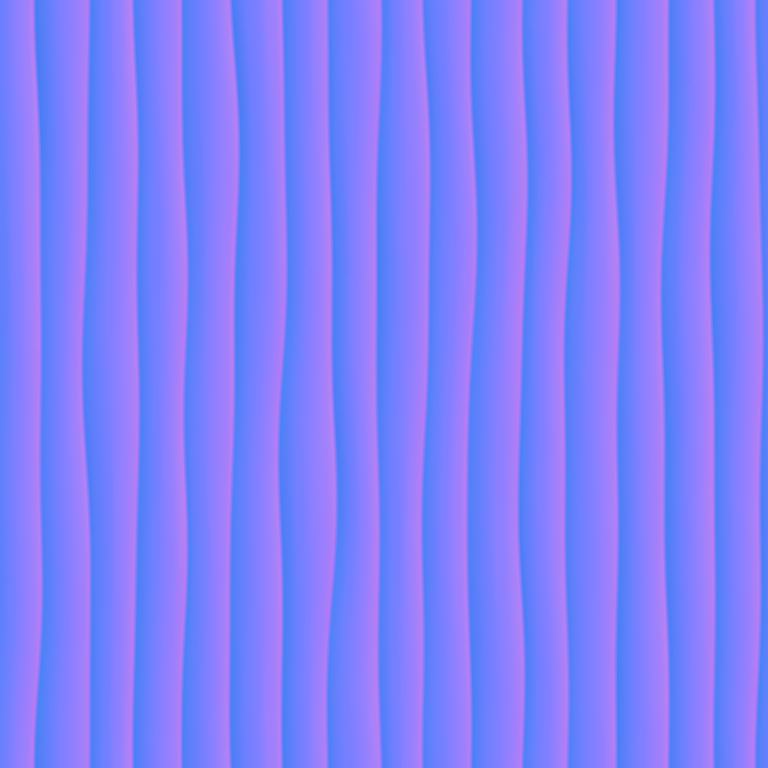
Give the GLSL for this texture map, as a Shadertoy shader.

```glsl
// Tangent-space normal map of sixteen upright, gently wavering ribs.
// Each rib turns from left-facing to right-facing and ends in a crisp crease;
// whole-number harmonics and wrapped noise make it tile both ways.

const float TAU = 6.2831853;
const float RIBS = 16.0;
const float FIRST_CREASE = 0.854;   // in rib widths from the left side
const float CREASE_WIDTH = 0.045;   // in rib widths
const float RIB_SLOPE = 0.39;
const float LIP_SLOPE = 0.13;
const float STREAK_SLOPE = 0.07;

// Integer hash of a lattice cell, giving 0..1
float hash(vec2 cell) {
    uvec2 q = uvec2(cell) * uvec2(1597334677u, 3812015801u);
    uint n = (q.x ^ q.y) * 1597334677u;
    n = (n ^ (n >> 15)) * 2246822519u;
    n ^= n >> 13;
    return float(n >> 8) / 16777216.0;
}

// Value noise, wrapped at the given period
float wrappedNoise(vec2 p, vec2 period) {
    vec2 cell = floor(p);
    vec2 f = p - cell;
    f = f * f * (3.0 - 2.0 * f);
    vec2 a = mod(cell, period);
    vec2 b = mod(cell + 1.0, period);
    return mix(mix(hash(a), hash(vec2(b.x, a.y)), f.x),
               mix(hash(vec2(a.x, b.y)), hash(b), f.x), f.y);
}

// Crease position in rib widths, swaying with height
float creaseAt(float index, float y) {
    float id = mod(index, RIBS);
    float sway = 0.09 * (hash(vec2(id, 40.0)) - 0.5);
    for (float k = 1.0; k <= 3.0; k++) {
        float phase = hash(vec2(id, 50.0 + k));
        float strength = 0.4 + 0.6 * hash(vec2(id, 60.0 + k));
        sway += 0.085 * strength / k * sin(TAU * (k * y + phase));
    }
    return index + sway;
}

// Sideways drift of a crease per unit of height, in canvas units
float creaseLean(float index, float y) {
    float h = 0.004;
    return (creaseAt(index, y + h) - creaseAt(index, y - h)) / (2.0 * h * RIBS);
}

// Horizontal slope across one rib; t runs from 0 to 1 between its creases
float ribSlope(float t, float width, float id, float y) {
    float slope = mix(-RIB_SLOPE, RIB_SLOPE, t);
    slope += LIP_SLOPE * exp(-(1.0 - t) * width / 0.06);
    slope -= 0.05 * exp(-t * width / 0.10);

    // Fine lengthwise streaks and a slow change of tilt
    float fine = wrappedNoise(vec2(id * 8.0 + t * 7.0, y * 3.0), vec2(128.0, 3.0));
    float tilt = wrappedNoise(vec2(id * 2.0 + t, y * 4.0 + 0.5), vec2(32.0, 4.0));
    return slope + STREAK_SLOPE * (fine - 0.5) + 0.08 * (tilt - 0.5);
}

void mainImage(out vec4 fragColor, in vec2 fragCoord) {
    vec2 uv = fragCoord / iResolution.xy;
    float u = uv.x * RIBS - FIRST_CREASE;

    // Find the rib whose swaying creases enclose this point
    float index = floor(u);
    if (u < creaseAt(index, uv.y)) index -= 1.0;
    else if (u >= creaseAt(index + 1.0, uv.y)) index += 1.0;
    float left = creaseAt(index, uv.y);
    float right = creaseAt(index + 1.0, uv.y);
    float width = right - left;
    float t = (u - left) / width;

    // Flatten the slope at the creases for a smooth turn
    float slope = ribSlope(t, width, mod(index, RIBS), uv.y);
    float soft = max(CREASE_WIDTH, RIBS / iResolution.x);
    slope *= smoothstep(0.0, soft, min(u - left, right - u));

    // The vertical slope follows the lean of the two creases
    float lean = mix(creaseLean(index, uv.y), creaseLean(index + 1.0, uv.y), t);
    vec2 tilt = vec2(slope, -slope * lean);
    vec3 normal = vec3(tilt, sqrt(max(0.0, 1.0 - dot(tilt, tilt))));
    fragColor = vec4(0.5 + 0.5 * normal, 1.0);
}
```
